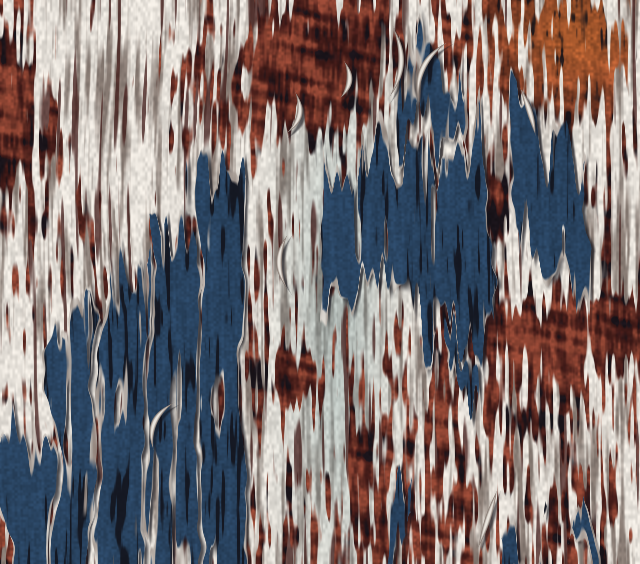
A WebGL 1 fragment shader for this texture:

```glsl
precision highp float;
// Weathered wood: torn blue paint over bleached vertical fibres and red timber.
uniform vec2 u_resolution;

const vec3 CREAM = vec3(0.91, 0.89, 0.86);
const vec3 GREY_FIBRE = vec3(0.53, 0.48, 0.45);
const vec3 PALE_TEAL = vec3(0.6, 0.66, 0.65);
const vec3 DARK_RED = vec3(0.25, 0.1, 0.09);
const vec3 RED_WOOD = vec3(0.56, 0.27, 0.2);
const vec3 ORANGE_WOOD = vec3(0.68, 0.36, 0.18);
const vec3 BLUE_PAINT = vec3(0.155, 0.255, 0.365);
const vec3 NEAR_BLACK = vec3(0.07, 0.07, 0.1);

float hash(vec2 p) {
  vec3 q = fract(p.xyx * 0.1031);
  q += dot(q, q.yzx + 33.33);
  return fract((q.x + q.y) * q.z);
}

float noise(vec2 p) {
  vec2 i = floor(p), f = fract(p);
  f = f * f * (3.0 - 2.0 * f);
  return mix(mix(hash(i), hash(i + vec2(1, 0)), f.x),
             mix(hash(i + vec2(0, 1)), hash(i + vec2(1, 1)), f.x), f.y);
}

// Noise drawn out along the grain, in two octaves.
float streak(vec2 p, vec2 scale) {
  return 0.6 * noise(p * scale) + 0.4 * noise(p * scale * 2.3 + 17.0);
}

float blob(vec2 p, vec2 centre, vec2 size) {
  vec2 q = (p - centre) / size;
  return exp(-dot(q, q));
}

// Positive inside; the ends are flattened so that tears run along the grain.
float plate(vec2 p, vec2 centre, vec2 halfSize) {
  vec2 d = halfSize - abs(p - centre);
  return min(d.x, d.y * 0.2);
}

// Signed field of the remaining paint, with ragged ends and spindle holes.
float paintField(vec2 p) {
  vec2 q = p;
  q.x += 0.04 * (noise(p * vec2(9.0, 6.0)) - 0.5) + 0.009 * (noise(p * vec2(60.0, 32.0)) - 0.5);
  q.y += 0.22 * (noise(p * vec2(34.0, 2.5)) - 0.5) + 0.13 * (noise(p * vec2(110.0, 7.0)) - 0.5);
  float field = -1.0;
  for (int i = 0; i < 5; i++) {
    float k = float(i);
    float x = 0.045 + 0.09 * k;
    float top = 0.87 - 1.6 * abs(x - 0.37) - 0.16 * hash(vec2(k, 4.0));
    field = max(field, plate(q, vec2(x, top - 0.6), vec2(0.033 + 0.009 * hash(vec2(k, 6.0)), 0.6)));
  }
  field = max(field, plate(q, vec2(0.73, 0.59), vec2(0.145, 0.15)));
  field = max(field, plate(q, vec2(0.77, 0.85), vec2(0.065, 0.055)));
  field = max(field, plate(q, vec2(0.98, 0.65), vec2(0.06, 0.11)));
  for (int i = 0; i < 4; i++) {
    float k = float(i);
    vec2 c = vec2(0.71 + 0.11 * k, 0.03 + 0.34 * step(k, 1.5) * mod(k, 2.0));
    field = max(field, plate(q, c, vec2(0.016 + 0.016 * hash(vec2(k, 2.0)), 0.035)));
  }
  float hole = noise(p * vec2(58.0, 7.0) + 6.0) + 0.5 * noise(p * vec2(150.0, 14.0));
  return min(field, (hole - 0.43) * 0.024);
}

vec3 timber(vec2 p) {
  float crossGrain = noise(vec2(p.x * 11.0, p.y * 75.0 + p.x * 18.0));
  float grain = 0.5 * streak(p, vec2(100.0, 18.0)) + 0.3 * crossGrain + 0.2 * noise(p * 14.0);
  vec3 c = mix(DARK_RED, RED_WOOD, smoothstep(0.4, 0.68, grain));
  float orange = blob(p, vec2(1.03, 0.94), vec2(0.15, 0.13));
  c = mix(c, ORANGE_WOOD * (0.6 + 0.7 * grain), orange);
  c = mix(c, NEAR_BLACK, 0.85 * smoothstep(0.42, 0.3, grain));
  return c * (0.85 + 0.3 * noise(p * 190.0));
}

vec3 fibres(vec2 p) {
  float grain = streak(p, vec2(115.0, 7.0));
  float stain = noise(p * vec2(16.0, 6.0));
  vec3 c = mix(GREY_FIBRE, CREAM, smoothstep(0.18, 0.56, grain + 0.25 * (stain - 0.5)));
  float teal = blob(p, vec2(0.6, 0.42), vec2(0.09, 0.45));
  c = mix(c, PALE_TEAL * (0.75 + 0.5 * grain), 0.65 * teal);
  float crack = smoothstep(0.22, 0.12, noise(p * vec2(120.0, 5.0) + 31.0));
  return mix(c, DARK_RED, 0.75 * crack) * (0.9 + 0.18 * noise(p * vec2(230.0, 120.0)));
}

// How thickly bleached fibres lie over the timber.
float fibreDensity(vec2 p) {
  float d = 0.6 + 0.34 * (noise(p * vec2(7.0, 6.0)) - 0.5);
  d += 0.25 * blob(p, vec2(0.2, 0.8), vec2(0.13, 0.35));
  d -= 0.45 * blob(p, vec2(0.58, 0.92), vec2(0.13, 0.11));
  d -= 0.42 * blob(p, vec2(1.03, 0.42), vec2(0.2, 0.06));
  d -= 0.4 * blob(p, vec2(0.52, 0.32), vec2(0.08, 0.06));
  d -= 0.32 * blob(p, vec2(1.03, 0.93), vec2(0.1, 0.11));
  d -= 0.3 * blob(p, vec2(0.0, 0.8), vec2(0.07, 0.25));
  return d - 0.16 * blob(p, vec2(0.85, 0.13), vec2(0.35, 0.2));
}

// Distance to a bent, tapered splinter.
float splinter(vec2 p, float angle, float bend, float reach) {
  vec2 q = vec2(cos(angle) * p.x + sin(angle) * p.y, cos(angle) * p.y - sin(angle) * p.x);
  float t = q.y / reach;
  return abs(q.x - bend * t * t) - 0.005 * (1.0 - t * t);
}

void main() {
  vec2 p = gl_FragCoord.xy / u_resolution.y;
  float soft = max(0.001, 0.6 / u_resolution.y);
  vec2 g = p + vec2(0.014 * (noise(p * vec2(5.0, 3.0)) - 0.5), 0.0);

  // Timber under a broken layer of fibres
  float wisps = 0.55 * streak(g, vec2(88.0, 8.0)) + 0.45 * noise(g * vec2(170.0, 20.0));
  float cover = smoothstep(-0.06, 0.06, fibreDensity(g) - wisps);
  vec3 color = mix(timber(g), fibres(g), cover);

  // Cast shadow, then a broken pale rim, then worn paint
  float field = paintField(g);
  float shadow = smoothstep(-0.005, 0.003, paintField(g + vec2(-0.005, 0.005)));
  color = mix(color, NEAR_BLACK, 0.72 * shadow);
  float rimWidth = 0.009 * (noise(p * vec2(70.0, 14.0)) - 0.35);
  vec3 rim = mix(GREY_FIBRE, CREAM, noise(p * vec2(120.0, 30.0)));
  color = mix(color, rim, 0.9 * smoothstep(-soft, soft, field + rimWidth));
  float wear = streak(g, vec2(110.0, 9.0));
  vec3 paint = BLUE_PAINT * (0.75 + 0.3 * wear + 0.22 * noise(p * 210.0));
  paint = mix(paint, NEAR_BLACK, 0.85 * smoothstep(0.36, 0.25, wear));
  color = mix(color, paint, smoothstep(-soft, soft, field));

  // Loose curling splinters with shadows
  for (int i = 0; i < 8; i++) {
    float k = float(i);
    vec2 c = p - vec2(hash(vec2(k, 21.0)) * 1.13, hash(vec2(k, 37.0)));
    float angle = 0.9 * (hash(vec2(k, 5.0)) - 0.5);
    float bend = 0.04 * (hash(vec2(k, 8.0)) - 0.5);
    float reach = 0.03 + 0.04 * hash(vec2(k, 13.0));
    float shade = splinter(c - vec2(0.005, -0.006), angle, bend, reach);
    float body = splinter(c, angle, bend, reach);
    color = mix(color, NEAR_BLACK, 0.6 * smoothstep(0.003, -0.003, shade));
    color = mix(color, mix(CREAM, GREY_FIBRE, smoothstep(-0.004, 0.0, body)), smoothstep(soft, -soft, body));
  }
  gl_FragColor = vec4(color, 1.0);
}
```
